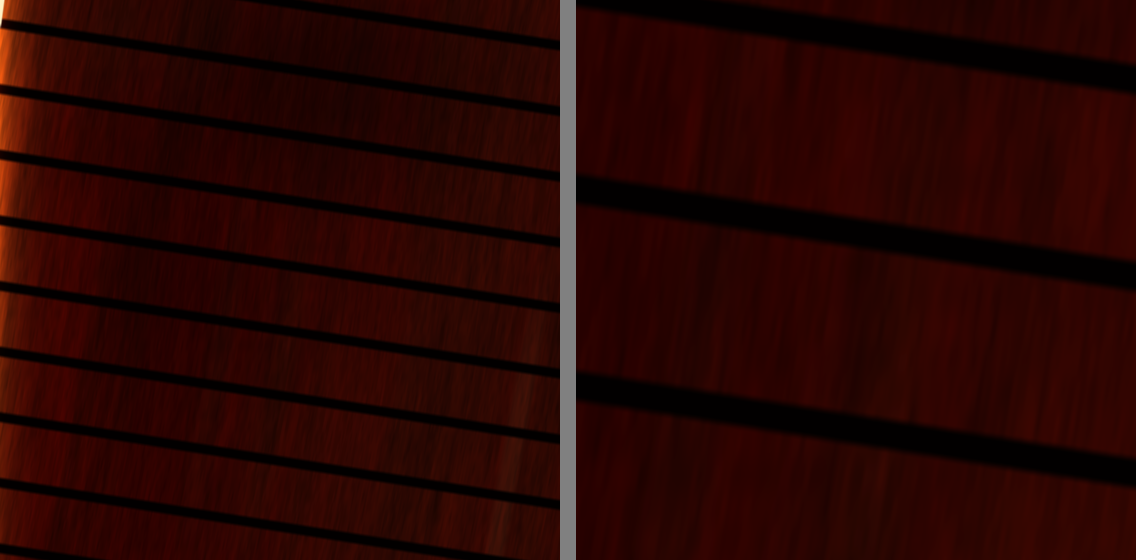
Left, the full canvas; right, a detail of the centre.
Write a WebGL 2 fragment shader that draws this texture.

```glsl
#version 300 es
precision highp float;
// Dark red wooden slats with slanted black gaps, lit by a warm glow on the left edge.
uniform vec2 u_resolution;
out vec4 fragColor;

float hash(vec2 cell) {
    return fract(sin(dot(cell, vec2(127.1, 311.7))) * 43758.5);
}

// Smooth noise between random cell values, from -1 to 1.
float cellNoise(vec2 p) {
    vec2 cell = floor(p);
    vec2 f = smoothstep(0.0, 1.0, p - cell);
    float low = mix(hash(cell), hash(cell + vec2(1, 0)), f.x);
    float high = mix(hash(cell + vec2(0, 1)), hash(cell + vec2(1, 1)), f.x);
    return 2.0 * mix(low, high, f.y) - 1.0;
}

// Soft elliptical patch of light or shade.
float patchAt(vec2 p, vec2 center, vec2 size) {
    vec2 d = (p - center) / size;
    return exp(-dot(d, d));
}

void main() {
    vec2 p = gl_FragCoord.xy / u_resolution;
    float down = 1.0 - p.y;
    float across = p.x + 0.176 * down;

    // Slats: gap centers repeat down the canvas along a slight slope.
    float row = (down - 0.0417 - 0.157 * p.x) / 0.1172;
    float slat = floor(row);
    float gapDistance = abs(fract(row + 0.5) - 0.5) * 0.1172;

    // Wood grain: layers of stretched cells, each finer and shorter than the last.
    vec2 fiber = vec2(across + 0.004 * sin(down * 7.0), down);
    float bands = cellNoise(fiber * vec2(26.0, 1.5));
    float streaks = 0.13 * bands;
    vec2 scale = vec2(64.0, 3.0);
    for (int i = 0; i < 4; i++) {
        streaks += 0.115 * cellNoise(fiber * scale + 17.0 * float(i) + 0.37 * slat);
        scale *= vec2(1.75, 2.6);
    }

    // Broad tone: red on the left, brown on the right, deep shade at the top.
    vec3 red = vec3(0.175, 0.006, 0.0);
    vec3 brown = vec3(0.185, 0.038, 0.010);
    float brownness = smoothstep(0.25, 1.0, p.x) * 0.7
        + 0.4 * patchAt(p, vec2(0.55, 0.15), vec2(0.25, 0.3))
        + 0.5 * patchAt(p, vec2(0.2, 0.95), vec2(0.25, 0.12))
        - 0.25 * bands;
    vec3 color = mix(red, brown, clamp(brownness, 0.0, 1.0));
    float shade = 1.0 - 0.38 * patchAt(p, vec2(0.58, 0.86), vec2(0.26, 0.18))
        - 0.2 * patchAt(p, vec2(0.27, 0.5), vec2(0.13, 0.25))
        + 0.18 * patchAt(p, vec2(0.13, 0.42), vec2(0.07, 0.35))
        + 0.06 * (hash(vec2(slat, 20.0)) - 0.5);
    color *= shade * (1.0 + streaks);

    // Pale band running down the lower right.
    float band = smoothstep(0.024, 0.009, abs(across - 1.057));
    color += vec3(0.038, 0.034, 0.018) * band * smoothstep(0.4, 0.75, down);

    // Warm light that fades from the left edge inward and downward.
    float inward = p.x + 0.03 * down;
    float glow = exp(-inward / 0.026) * (1.0 - 0.55 * down);
    float halo = exp(-inward / 0.065) * (1.0 - 0.8 * down);
    vec3 light = vec3(0.76, 0.38, 0.08) * glow + vec3(0.20, 0.05, 0.006) * halo;
    color += light * (1.0 + 0.8 * streaks);

    // Black gaps with soft edges and a faint red tint near the light.
    float soften = 0.0029 + 0.5 / u_resolution.y;
    float gap = 1.0 - smoothstep(0.0088 - soften, 0.0088 + soften, gapDistance);
    vec3 gapColor = vec3(0.006, 0.001, 0.001) + vec3(0.22, 0.02, 0.0) * glow * glow;
    color = mix(color, gapColor, gap);

    // Bright sliver in the upper left corner.
    float sliver = smoothstep(0.002, -0.002, p.x - 0.008 + 0.13 * down);
    color = mix(color, vec3(1.0, 0.94, 0.76), sliver * smoothstep(0.055, 0.04, down));

    fragColor = vec4(clamp(color, 0.0, 1.0), 1.0);
}
```
